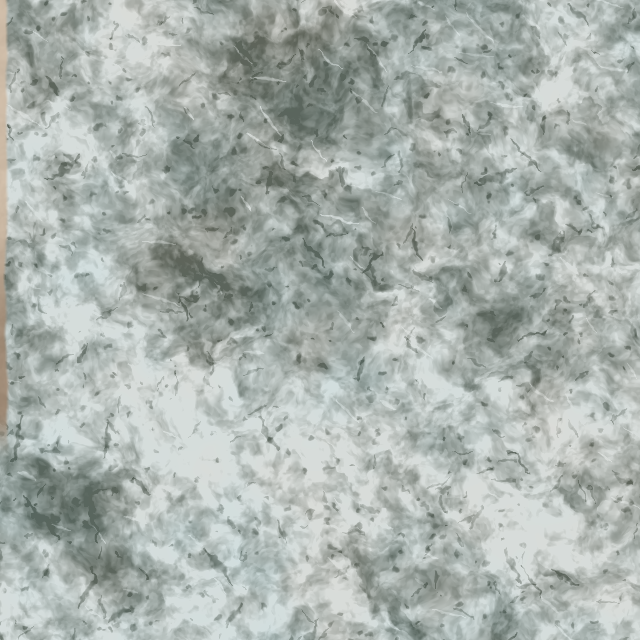
Write a Shadertoy shader that draws this texture.

```glsl
// Weathered pale grey-green stone with dark stains, pits, cracks and scratches.
// Blended cellular noise at several scales gives one tone value; scattered dots
// and strokes change it, and a two-colour ramp turns it into stone colour.

const vec3 DARK_STONE = vec3(0.42, 0.46, 0.43);
const vec3 PALE_STONE = vec3(0.78, 0.81, 0.80);
const vec3 BROWN_RIM  = vec3(0.62, 0.54, 0.46);
const vec3 TAN_RIM    = vec3(0.80, 0.73, 0.65);
const vec3 COOL_TINT  = vec3(-0.012, 0.004, 0.010);

const float BASE_TONE      = 0.84;
const float BLOTCH_AMOUNT  = 1.35;
const float GRAIN_AMOUNT   = 1.25;
const float PATCH_AMOUNT   = 0.38;
const float STAIN_AMOUNT   = 0.62;
const float PIT_AMOUNT     = 0.55;
const float CRACK_AMOUNT   = 0.60;
const float SCRATCH_AMOUNT = 0.50;
const float VEIN_ANGLE     = -0.55;
const float RIM_WIDTH      = 0.010;

vec2 hash2(vec2 p) {
    vec3 q = fract(p.xyx * vec3(0.1031, 0.1030, 0.0973));
    q += dot(q, q.yzx + 33.33);
    return fract((q.xx + q.yz) * q.zy);
}

mat2 rotation(float a) {
    float c = cos(a), s = sin(a);
    return mat2(c, -s, s, c);
}

// Cellular noise: random cell values blended by distance to the cell points
float cellNoise(vec2 p) {
    vec2 base = floor(p);
    float total = 0.0, weights = 0.0;
    for (int j = -1; j <= 1; j++)
    for (int i = -1; i <= 1; i++) {
        vec2 cell = base + vec2(i, j);
        vec2 d = cell + hash2(cell) - p;
        float w = exp(-6.0 * dot(d, d));
        total += w * hash2(cell + 57.0).x;
        weights += w;
    }
    return total / weights;
}

// Three octaves, centred on zero
float layers(vec2 p) {
    return 0.5 * cellNoise(p) + 0.3 * cellNoise(p * 2.1 + 17.0)
         + 0.2 * cellNoise(p * 4.3 + 41.0) - 0.5;
}

// Small round pits, at most one per cell
float pits(vec2 p, float chance) {
    vec2 base = floor(p);
    float cover = 0.0;
    for (int j = -1; j <= 1; j++)
    for (int i = -1; i <= 1; i++) {
        vec2 cell = base + vec2(i, j);
        vec2 r = hash2(cell + 91.0);
        float size = mix(0.10, 0.24, r.y);
        float d = length(p - cell - hash2(cell));
        cover = max(cover, step(r.x, chance) * (1.0 - smoothstep(size * 0.5, size * 1.4, d)));
    }
    return cover;
}

// Short tapered strokes, at most one per cell, turned about a main angle
float strokes(vec2 p, float chance, float angle, float spread, float width) {
    vec2 base = floor(p);
    float cover = 0.0;
    for (int j = -1; j <= 1; j++)
    for (int i = -1; i <= 1; i++) {
        vec2 cell = base + vec2(i, j);
        vec2 r = hash2(cell + 23.0), s = hash2(cell + 71.0);
        vec2 d = rotation(angle + spread * (r.y - 0.5)) * (p - cell - hash2(cell));
        float halfLength = mix(0.15, 0.48, s.x);
        float taper = 1.0 - 0.6 * smoothstep(0.0, halfLength, abs(d.x));
        float gap = length(vec2(max(abs(d.x) - halfLength, 0.0), d.y));
        float w = width * taper * mix(0.7, 1.3, s.y);
        cover = max(cover, step(r.x, chance) * (1.0 - smoothstep(w * 0.4, w * 1.5, gap)));
    }
    return cover;
}

// Soft oval laid along the vein direction
float stain(vec2 p, vec2 centre, vec2 radius) {
    vec2 d = rotation(VEIN_ANGLE) * (p - centre) / radius;
    return exp(-dot(d, d) * dot(d, d));
}

void mainImage(out vec4 fragColor, in vec2 fragCoord) {
    vec2 uv = fragCoord / iResolution.xy;
    vec2 broadWarp = vec2(layers(uv * 9.0), layers(uv * 9.0 + 31.0));
    vec2 fineWarp = vec2(layers(uv * 38.0 + 5.0), layers(uv * 38.0 + 63.0));
    vec2 ragged = uv + 0.13 * broadWarp + 0.035 * fineWarp;
    vec2 veined = rotation(VEIN_ANGLE) * ragged * vec2(1.0, 1.0);

    // Large stains, gathered above the middle
    float stains = max(stain(ragged, vec2(0.42, 0.88), vec2(0.19, 0.13)),
                       stain(ragged, vec2(0.39, 0.71), vec2(0.23, 0.08)));
    stains = max(stains, 0.75 * stain(ragged, vec2(0.33, 0.54), vec2(0.12, 0.05)));
    stains = max(stains, 0.65 * stain(ragged, vec2(0.74, 0.55), vec2(0.10, 0.07)));
    stains = max(stains, 0.60 * stain(ragged, vec2(0.09, 0.20), vec2(0.12, 0.07)));

    // Mottling and grain
    float grain = layers(uv * 48.0 + 2.0 * broadWarp);
    float patches = smoothstep(0.08, 0.26, layers(veined * vec2(9.0, 15.0) + 13.0));
    float tone = BASE_TONE + BLOTCH_AMOUNT * layers(veined * vec2(5.0, 8.0) + 3.0);
    tone += GRAIN_AMOUNT * grain - PATCH_AMOUNT * patches - STAIN_AMOUNT * stains;

    // Pits, upright and slanted cracks, pale scratches
    vec2 bent = uv + 0.022 * fineWarp;
    tone -= PIT_AMOUNT * pits(bent * 44.0, 0.28);
    tone -= CRACK_AMOUNT * strokes(bent * 11.0, 0.30, 1.4, 2.4, 0.045);
    tone -= CRACK_AMOUNT * 0.7 * strokes(bent * 26.0 + 8.0, 0.25, VEIN_ANGLE, 3.0, 0.08);
    float scratches = strokes((uv + 0.01 * fineWarp) * 15.0 + 4.0, 0.40, VEIN_ANGLE, 0.9, 0.035);
    tone += SCRATCH_AMOUNT * scratches * (0.5 + 0.5 * stains);

    // Colour ramp with a faint drift of hue
    vec3 colour = mix(DARK_STONE, PALE_STONE, clamp(tone, -0.18, 1.16));
    colour += COOL_TINT * 4.0 * layers(uv * 6.0 + 77.0);

    // Warm rim along the left edge
    float rimEdge = RIM_WIDTH + 0.012 * broadWarp.x;
    float rim = 1.0 - smoothstep(rimEdge - 0.003, rimEdge + 0.004, uv.x);
    rim *= smoothstep(0.28, 0.36, uv.y);
    vec3 rimColour = mix(BROWN_RIM, TAN_RIM, smoothstep(0.45, 0.70, uv.y));
    colour = mix(colour, rimColour + 0.06 * grain, rim);

    fragColor = vec4(colour, 1.0);
}
```
